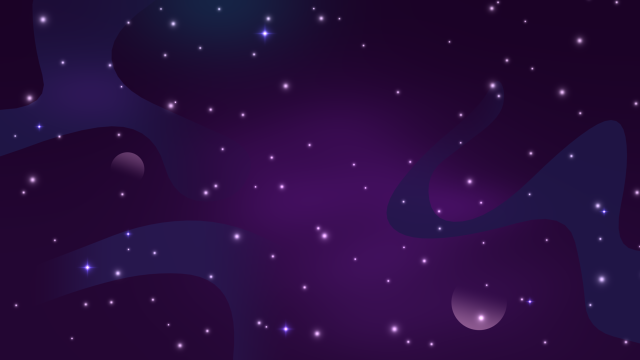
Reproduce this background procedurally as a Shadertoy shader.

```glsl
const int CORNERS = 14;
const int STEPS = 6;
const vec3 NIGHT = vec3(0.105, 0.008, 0.150);
const vec3 INDIGO = vec3(0.120, 0.095, 0.290);
const vec3 TEAL = vec3(-0.020, 0.130, 0.120);
const vec3 PINK = vec3(0.620, 0.410, 0.620);
const vec3 STARLIGHT = vec3(0.850, 0.760, 0.860);
const vec3 VIOLET = vec3(0.360, 0.300, 0.900);

float glow(vec2 p, vec2 centre, vec2 radius) {
    vec2 q = (p - centre) / radius;
    return exp(-dot(q, q));
}

float fade(float from, float to, float x) {
    return 1.0 - smoothstep(from, to, x);
}

float fill(float dist, float aa) {
    return fade(-aa, aa, dist);
}

vec2 hash2(vec2 cell) {
    vec2 h = vec2(dot(cell, vec2(127.1, 311.7)), dot(cell, vec2(269.5, 183.3)));
    return fract(sin(h) * 43758.5);
}

// Signed distance to a closed quadratic spline, negative inside
float curveShape(vec2 p, vec2 c[CORNERS]) {
    float nearest = 1e9, side = 1.0;
    vec2 a = 0.5 * (c[CORNERS - 1] + c[0]);
    for (int i = 0; i < CORNERS; i++) {
        vec2 start = 0.5 * (c[(i + CORNERS - 1) % CORNERS] + c[i]);
        vec2 end = 0.5 * (c[i] + c[(i + 1) % CORNERS]);
        for (int k = 1; k <= STEPS; k++) {
            float t = float(k) / float(STEPS);
            vec2 b = mix(mix(start, c[i], t), mix(c[i], end, t), t);
            vec2 e = b - a, w = p - a;
            vec2 v = w - e * clamp(dot(w, e) / dot(e, e), 0.0, 1.0);
            nearest = min(nearest, dot(v, v));
            if ((a.y > p.y) != (b.y > p.y) && w.x < e.x * w.y / e.y) side = -side;
            a = b;
        }
    }
    return side * sqrt(nearest);
}

// One jittered star per cell, kept with the given chance
float stars(vec2 p, float cellSize, float radius, float chance, float seed) {
    vec2 cell = floor(p / cellSize);
    vec2 spot = (cell + 0.15 + 0.7 * hash2(cell + seed)) * cellSize;
    vec2 trait = hash2(cell + seed + 57.0);
    float d = length(p - spot) / (radius * mix(0.6, 1.1, trait.y));
    return step(trait.x, chance) * (0.7 * exp(-d * d * 2.0) + 0.25 * exp(-d * d * 0.4));
}

vec3 sparkle(vec2 p, vec2 centre, float size) {
    vec2 q = abs(p - centre) / size;
    vec2 reach = pow(max(1.0 - q, 0.0), vec2(2.0));
    float rays = reach.x * exp(-q.y * 14.0) + reach.y * exp(-q.x * 14.0);
    float d2 = dot(q, q);
    return VIOLET * (0.7 * rays + 0.35 * exp(-d2 * 6.0)) + STARLIGHT * 0.7 * exp(-d2 * 45.0);
}

float planet(vec2 p, vec2 centre, float radius, vec2 light, float aa) {
    vec2 q = (p - centre) / radius;
    float lit = smoothstep(-0.5, 1.1, dot(q, normalize(light)));
    return fill(length(p - centre) - radius, aa) * lit;
}

vec3 nebula(vec2 p) {
    vec3 col = NIGHT + vec3(0.034, 0.016, 0.050) * fade(20.0, 98.0, p.y);
    float haze = 1.0 + 0.08 * sin(p.x * 0.13 + 1.5 * sin(p.y * 0.11)) + 0.05 * sin(p.y * 0.31 - p.x * 0.07);
    col += vec3(0.125, 0.035, 0.175) * haze * glow(p, vec2(91.0, 50.0), vec2(36.0, 24.0));
    col += vec3(0.075, 0.030, 0.105) * haze * glow(p, vec2(114.0, 18.0), vec2(40.0, 20.0));
    col += vec3(0.080, 0.020, 0.110) * glow(p, vec2(129.0, 43.0), vec2(18.0, 7.0));
    return col + TEAL * glow(p, vec2(61.0, 100.0), vec2(25.0, 16.0));
}

// Translucent ribbons, each fading along its length
vec3 ribbons(vec3 col, vec2 p, float aa) {
    float upper = curveShape(p, vec2[CORNERS](vec2(9, 109), vec2(54, 107), vec2(30, 91), vec2(32, 76),
        vec2(53, 66.5), vec2(72, 58), vec2(66, 44), vec2(48.5, 44), vec2(43, 63.5), vec2(25.5, 66),
        vec2(-14, 51), vec2(-14, 69), vec2(14.5, 70), vec2(9, 88.5)));
    float lower = curveShape(p, vec2[CORNERS](vec2(-9, 19), vec2(21, 30.5), vec2(41.5, 38.5), vec2(62.5, 39),
        vec2(83, 29.5), vec2(106, 17), vec2(106, -11), vec2(63.5, -11), vec2(66, 12), vec2(59, 23.5),
        vec2(41.5, 24.5), vec2(23, 20), vec2(4.5, 13), vec2(-9, 11)));
    float hook = curveShape(p, vec2[CORNERS](vec2(138, 79), vec2(133, 70), vec2(117, 57), vec2(105.5, 42),
        vec2(111, 33.5), vec2(129.5, 34), vec2(157.5, 42), vec2(159.5, 62), vec2(136.5, 39.5), vec2(120.5, 37.5),
        vec2(118, 51.5), vec2(128.5, 59.5), vec2(139, 67.5), vec2(140.5, 74.5)));
    float wing = curveShape(p, vec2[CORNERS](vec2(129.5, 34), vec2(157.5, 42), vec2(162, 23.5), vec2(163, 8.5),
        vec2(178, 4.5), vec2(194.5, 0.5), vec2(194.5, 14), vec2(194.5, 28), vec2(183, 29.5), vec2(170, 31.5),
        vec2(175, 55), vec2(172.5, 69), vec2(159.5, 62), vec2(136.5, 39.5)));
    float upperFade = (0.14 + 0.7 * fade(30.0, 62.0, p.x)) * mix(1.0, 0.55, smoothstep(75.0, 100.0, p.y));
    float lowerFade = 0.85 * smoothstep(8.0, 32.0, p.x) * fade(54.0, 82.0, p.x);
    float rightFade = 0.8 - 0.78 * fade(128.0, 150.0, p.x) * smoothstep(38.0, 76.0, p.y);
    vec3 violetTint = vec3(0.070, 0.010, 0.080) * glow(p, vec2(25.0, 74.0), vec2(17.0, 9.0));
    col = mix(col, INDIGO + violetTint, fill(upper, aa) * upperFade);
    col = mix(col, INDIGO + vec3(0.035, 0.005, 0.030), fill(lower, aa) * lowerFade);
    return mix(col, INDIGO, fill(min(hook, wing), aa) * rightFade);
}

void mainImage(out vec4 fragColor, in vec2 fragCoord) {
    // Hundredths of the canvas height
    float aa = 100.0 / iResolution.y;
    vec2 p = fragCoord * aa;
    vec3 col = ribbons(nebula(p), p, aa * 0.7);

    col = mix(col, PINK, 0.55 * planet(p, vec2(35.4, 53.0), 4.7, vec2(0.35, 1.0), aa * 0.7));
    col = mix(col, PINK, 0.85 * planet(p, vec2(133.1, 16.0), 7.7, vec2(-0.25, -1.0), aa * 0.7));

    col += STARLIGHT * stars(p, 13.0, 0.5, 0.75, 3.0);
    col += STARLIGHT * stars(p + 5.0, 22.0, 0.95, 0.6, 19.0);

    // Four-pointed stars: position and reach
    vec3 bright[7] = vec3[7](vec3(73.6, 90.7, 4.0), vec3(10.9, 64.8, 1.9), vec3(35.6, 35.0, 1.9),
        vec3(24.3, 25.7, 3.5), vec3(79.4, 8.6, 3.3), vec3(167.8, 41.2, 1.9), vec3(147.2, 16.2, 1.9));
    for (int i = 0; i < 7; i++) col += sparkle(p, bright[i].xy, bright[i].z);

    fragColor = vec4(clamp(col, 0.0, 1.0), 1.0);
}
```
